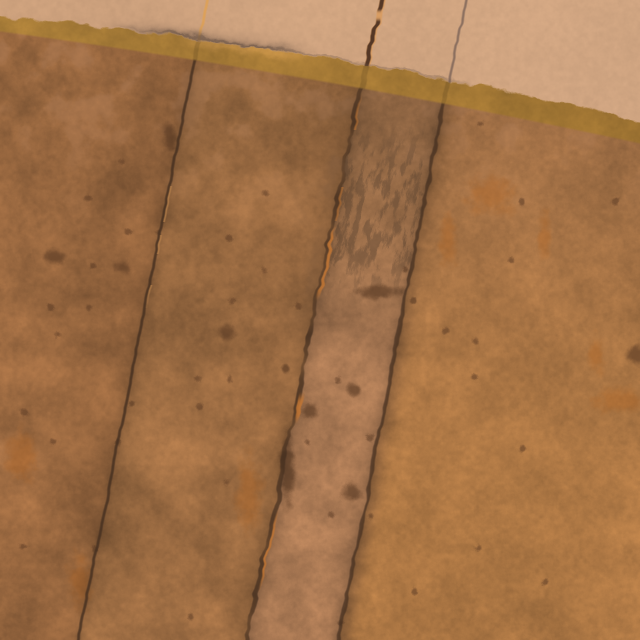
A WebGL 2 fragment shader for this texture:

```glsl
#version 300 es
precision highp float;
// Worn brown concrete slabs with slanted cracks, a yellow paint band and a pale floor above.
uniform vec2 u_resolution;
out vec4 fragColor;

float hash(vec2 p) {
  vec3 q = fract(vec3(p.xyx) * 0.1031);
  q += dot(q, q.yzx + 33.33);
  return fract((q.x + q.y) * q.z);
}

float noise(vec2 p) {
  vec2 i = floor(p), f = fract(p);
  f = f * f * (3.0 - 2.0 * f);
  return mix(mix(hash(i), hash(i + vec2(1, 0)), f.x),
             mix(hash(i + vec2(0, 1)), hash(i + vec2(1, 1)), f.x), f.y);
}

float fbm(vec2 p) {
  float sum = 0.0, amp = 0.5;
  for (int i = 0; i < 5; i++) {
    sum += amp * noise(p);
    p = mat2(1.6, 1.2, -1.2, 1.6) * p + 7.3;
    amp *= 0.5;
  }
  return sum;
}

// Soft line of half width w around signed distance d
float line(float d, float w) {
  float aa = 0.8 / u_resolution.y;
  return 1.0 - smoothstep(w - aa, w + aa + 0.001, abs(d));
}

// Soft window between a and b
float span(float v, float a, float b, float soft) {
  return smoothstep(a - soft, a + soft, v) * (1.0 - smoothstep(b - soft, b + soft, v));
}

// Ragged elliptical stain: centre xy, radii zw
float stain(vec2 p, vec4 s) {
  vec2 d = (p - s.xy) / s.zw;
  return 1.0 - smoothstep(0.3, 1.3, length(d) + 1.1 * (fbm(p * 70.0) - 0.5));
}

const vec4 grime[11] = vec4[11](
  vec4(0.086, 0.598, 0.017, 0.013), vec4(0.19, 0.583, 0.017, 0.011),
  vec4(0.355, 0.48, 0.012, 0.012), vec4(0.447, 0.423, 0.007, 0.007),
  vec4(0.595, 0.545, 0.035, 0.012), vec4(0.554, 0.393, 0.011, 0.011),
  vec4(0.548, 0.231, 0.015, 0.016), vec4(0.482, 0.357, 0.016, 0.013),
  vec4(0.449, 0.27, 0.012, 0.058), vec4(0.995, 0.445, 0.014, 0.016),
  vec4(0.264, 0.785, 0.011, 0.022));

const vec4 rust[8] = vec4[8](
  vec4(0.70, 0.62, 0.015, 0.04), vec4(0.851, 0.63, 0.011, 0.035),
  vec4(0.932, 0.445, 0.014, 0.03), vec4(0.965, 0.375, 0.04, 0.02),
  vec4(0.032, 0.285, 0.025, 0.04), vec4(0.77, 0.695, 0.04, 0.03),
  vec4(0.39, 0.23, 0.02, 0.06), vec4(0.125, 0.09, 0.02, 0.04));

void main() {
  vec2 p = gl_FragCoord.xy / u_resolution;
  float cloud = fbm(p * 6.0), mottle = fbm(p * 24.0 + 5.0), grain = fbm(p * 130.0);
  float wobble = 0.007 * (noise(vec2(p.y * 32.0, 2.0)) - 0.5)
               + 0.004 * (noise(vec2(p.y * 110.0, 8.0)) - 0.5);

  // Signed distances across the three slanted cracks
  float left = p.x - 0.123 - 0.2 * p.y + 0.4 * wobble;
  float middle = p.x - 0.39 - 0.204 * p.y + wobble;
  float right = p.x - 0.53 - 0.195 * p.y + 0.6 * wobble;
  float strip = smoothstep(-0.002, 0.002, middle) * (1.0 - smoothstep(-0.002, 0.002, right));

  // Slabs: brown on the left, golden toward the lower right, paler strip
  vec3 slab = mix(vec3(0.59, 0.40, 0.245), vec3(0.60, 0.415, 0.255), smoothstep(-0.01, 0.01, left));
  vec3 golden = mix(vec3(0.675, 0.465, 0.265), vec3(0.62, 0.43, 0.27), smoothstep(0.2, 0.9, p.y));
  slab = mix(slab, golden, smoothstep(-0.002, 0.03, right));
  slab = mix(slab, mix(vec3(0.66, 0.47, 0.325), vec3(0.60, 0.425, 0.28), smoothstep(0.4, 0.75, p.y)), strip);
  float roughness = mix(1.0, 0.6, smoothstep(0.0, 0.1, right));
  slab *= 1.0 + roughness * (0.28 * (cloud - 0.48) + 0.32 * (mottle - 0.48)) + 0.16 * (grain - 0.48);
  slab = mix(slab, vec3(0.65, 0.47, 0.34), 0.35 * smoothstep(0.52, 0.7, mottle) * smoothstep(0.6, 0.9, p.y));

  // Grey soot on the upper strip and beside the middle crack
  float scratches = fbm(vec2((p.x - 0.2 * p.y) * 110.0, p.y * 45.0));
  float soot = strip * span(p.y, 0.56, 0.78, 0.06) * smoothstep(0.4, 0.65, scratches);
  soot += 0.55 * exp(-abs(middle + 0.02) * 30.0) * span(p.y, 0.5, 0.84, 0.06) * smoothstep(0.35, 0.65, mottle);
  slab = mix(slab, vec3(0.38, 0.28, 0.20), 0.5 * min(soot, 1.0));

  // Rust and grime patches
  for (int i = 0; i < 8; i++)
    slab = mix(slab, vec3(0.70, 0.39, 0.13), 0.36 * stain(p, rust[i]));
  for (int i = 0; i < 11; i++)
    slab = mix(slab, vec3(0.36, 0.235, 0.145), 0.65 * stain(p, grime[i]));

  // Small scattered specks, one per cell at most
  vec2 cell = floor(p * 18.0);
  vec2 offset = fract(p * 18.0) - 0.3 - 0.4 * vec2(hash(cell), hash(cell + 31.0));
  float speck = step(0.86, hash(cell + 77.0)) * (1.0 - smoothstep(0.03, 0.13, length(offset) + 0.14 * (grain - 0.5)));
  slab = mix(slab, vec3(0.37, 0.24, 0.15), 0.55 * speck);

  // Crack shadows, dark cores and exposed orange edges
  slab *= 1.0 - 0.16 * exp(-abs(left) * 75.0) - 0.2 * exp(-abs(middle) * 60.0) - 0.22 * exp(-abs(right) * 75.0);
  float broken = noise(vec2(p.y * 42.0, 4.0));
  vec3 dark = vec3(0.27, 0.185, 0.125);
  slab = mix(slab, dark, 0.8 * line(left, 0.0017));
  slab = mix(slab, dark, (0.4 + 0.45 * broken) * line(middle + 0.002, 0.0015 + 0.0025 * broken));
  slab = mix(slab, dark, 0.7 * line(right, 0.0012 + 0.0022 * noise(vec2(p.y * 60.0, 9.0))));
  float chips = span(p.y, 0.54, 0.64, 0.012) + span(p.y, 0.09, 0.19, 0.02)
              + span(p.y, 0.345, 0.38, 0.01) + 0.65 * span(p.y, 0.65, 0.84, 0.02) * step(0.4, broken);
  slab = mix(slab, vec3(0.76, 0.46, 0.20), min(chips, 1.0) * 0.85 * line(middle - 0.002, 0.0012 + 0.003 * broken * span(p.y, 0.3, 0.62, 0.05)));
  slab = mix(slab, vec3(0.74, 0.52, 0.30), 0.7 * span(p.y, 0.53, 0.74, 0.03) * step(0.35, broken) * line(left - 0.003, 0.0008));

  // Pale floor with its finer joints
  vec3 pale = mix(vec3(0.79, 0.62, 0.48), vec3(0.82, 0.65, 0.51), p.x);
  pale *= 1.0 + 0.08 * (cloud - 0.48) + 0.07 * (grain - 0.48);
  pale = mix(pale, vec3(0.88, 0.63, 0.32), 0.8 * line(left, 0.0016));
  pale = mix(pale, vec3(0.86, 0.60, 0.34), 0.7 * line(middle - 0.001, 0.004));
  pale = mix(pale, vec3(0.27, 0.17, 0.12), 0.9 * smoothstep(0.25, 0.5, broken) * line(middle, 0.0027));
  pale = mix(pale, vec3(0.46, 0.37, 0.33), 0.75 * line(right - 0.002, 0.0014));

  // Yellow paint band with a ragged top edge and a clean bottom edge
  float bottom = 0.951 - 0.135 * p.x - 0.04 * p.x * p.x;
  float top = 0.974 - 0.09 * p.x - 0.073 * p.x * p.x + 0.016 * (fbm(p * vec2(45.0, 60.0)) - 0.5);
  float above = p.y - top;
  float shade = span(p.x, 0.2, 0.46, 0.05) * exp(-abs(above - 0.004) * 170.0);
  pale = mix(pale, vec3(0.43, 0.34, 0.28), 0.65 * shade + 0.35 * span(p.x, 0.25, 0.72, 0.03) * line(above - 0.002, 0.001));
  vec3 paint = mix(vec3(0.66, 0.49, 0.22), vec3(0.63, 0.46, 0.20), p.x);
  paint = mix(paint, vec3(0.79, 0.58, 0.29), 0.7 * span(p.x, 0.3, 0.47, 0.03) * smoothstep(-0.018, -0.004, above));
  paint *= 1.0 + 0.22 * (mottle - 0.48) + 0.1 * (grain - 0.48);
  paint *= 1.0 - 0.12 * (line(left, 0.003) + line(middle, 0.004) + line(right, 0.003));

  vec3 color = mix(slab, paint, smoothstep(-0.0025, 0.0025, p.y - bottom));
  color = mix(color, pale, smoothstep(-0.002, 0.002, above));
  fragColor = vec4(color, 1.0);
}
```
